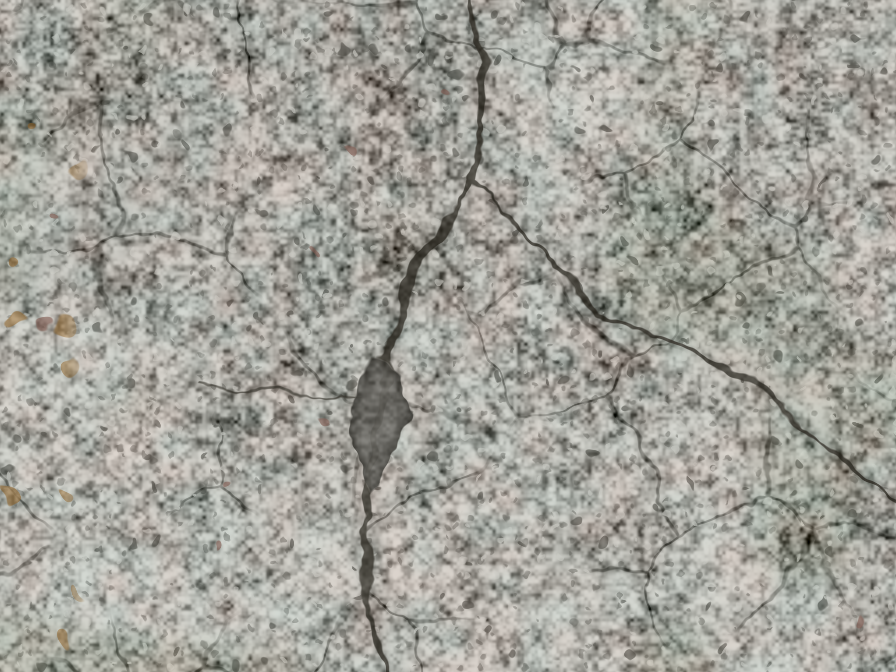
A WebGL 2 fragment shader for this texture:

```glsl
#version 300 es
precision highp float;
// Weathered concrete: layered value noise gives a grainy grey surface with
// scattered pits, pebbles and flakes. Warped segments form a forked crack with
// a chipped hollow, and masked Voronoi borders form faint hairline cracks.
uniform vec2 u_resolution;
out vec4 fragColor;

float hash(vec2 p) {
    return fract(sin(dot(p, vec2(127.1, 311.7))) * 43758.5453);
}

float noise(vec2 p) {
    vec2 i = floor(p), f = fract(p);
    f = f * f * (3.0 - 2.0 * f);
    return mix(mix(hash(i), hash(i + vec2(1, 0)), f.x),
               mix(hash(i + vec2(0, 1)), hash(i + vec2(1, 1)), f.x), f.y);
}

// Noise centred on zero with roughly unit deviation
float grain(vec2 p, float freq) {
    return (noise(p * freq + freq * 0.37) - 0.5) / 0.215;
}

vec2 wobble(vec2 p) {
    return vec2(noise(p), noise(p + 31.7)) - 0.5;
}

float segment(vec2 p, vec2 a, vec2 b) {
    vec2 ab = b - a;
    return length(p - a - ab * clamp(dot(p - a, ab) / dot(ab, ab), 0.0, 1.0));
}

// Coverage of a line of the given half width
float stroke(float d, float halfWidth) {
    float soft = 1.1 / u_resolution.y;
    return 1.0 - smoothstep(halfWidth - soft, halfWidth + soft, d);
}

// Ragged, randomly turned blobs in a jittered grid
float spots(vec2 p, float freq, float chance, float size, float seed) {
    vec2 q = p * freq + wobble(p * freq * 3.0) * 0.3;
    float soft = 1.1 * freq / u_resolution.y, cover = 0.0;
    for (int y = -1; y <= 1; y++)
    for (int x = -1; x <= 1; x++) {
        vec2 cell = floor(q) + vec2(x, y);
        vec2 r = vec2(hash(cell + seed), hash(cell + seed + 17.3));
        if (hash(cell + seed + 41.7) > chance) continue;
        vec2 d = q - cell - 0.2 - 0.6 * r;
        float turn = 6.28 * fract(r.x * 7.0);
        d = mat2(cos(turn), -sin(turn), sin(turn), cos(turn)) * d;
        d.x *= 1.0 + 0.9 * r.y;
        float radius = size * (0.4 + 0.6 * fract(r.y * 9.0));
        cover = max(cover, 1.0 - smoothstep(radius - soft, radius + soft, length(d)));
    }
    return cover;
}

// Difference of the two nearest Voronoi distances, zero on cell borders
float cellBorder(vec2 p) {
    float near = 9.0, next = 9.0;
    for (int y = -1; y <= 1; y++)
    for (int x = -1; x <= 1; x++) {
        vec2 cell = floor(p) + vec2(x, y);
        float d = length(cell + vec2(hash(cell), hash(cell + 57.3)) - p);
        next = min(next, max(near, d));
        near = min(near, d);
    }
    return next - near;
}

void main() {
    vec2 p = gl_FragCoord.xy / u_resolution.y;
    vec2 right = vec2(u_resolution.x / u_resolution.y, 0.0);
    vec2 w = p + wobble(p * 10.0) * 0.035 + wobble(p * 34.0) * 0.014 + wobble(p * 95.0) * 0.005;

    // Grainy surface, skewed towards light tones
    float z = 0.22 * grain(p, 4.0) + 0.2 * grain(p, 14.0) + 0.42 * grain(p, 52.0)
            + 0.62 * grain(p, 105.0) + 0.5 * grain(p, 190.0);
    float tone = 0.685 + 0.105 * z - 0.018 * z * z;

    // Diagonal stain and patchy grime
    float stain = exp(-18.0 * segment(w, vec2(-0.02, 0.57), vec2(0.52, 0.95)));
    tone -= 0.09 * stain * noise(p * 12.0 + 3.0);
    float grime = smoothstep(0.55, 0.85, noise(p * 5.0 + 21.0));
    tone -= 0.05 * grime;

    // Hairline cracks that fade in and out
    float hair = cellBorder(w * 5.2 + 3.0);
    float visible = smoothstep(0.4, 0.68, noise(p * 6.5 + 9.0));
    tone -= visible * (0.2 * (1.0 - smoothstep(0.008, 0.035, hair)) + 0.05 * exp(-14.0 * hair));

    // Dark pits and pale pebbles
    tone = mix(tone, 0.38 + 0.03 * z, 0.8 * spots(p, 24.0, 0.22, 0.22, 2.0));
    tone = mix(tone, 0.45 + 0.04 * z, 0.65 * spots(p, 58.0, 0.22, 0.36, 5.0));
    tone = mix(tone, 0.77 + 0.02 * z, 0.75 * spots(p, 44.0, 0.2, 0.3, 8.0));

    vec3 color = vec3(tone + 0.005, tone, tone - 0.026);
    color += vec3(0.009, -0.004, -0.005) * grain(p + 5.0, 24.0);
    color += vec3(-0.007, 0.004, -0.012) * grime;

    // Ochre flakes near the left side and rare reddish chips
    float flakes = spots(p, 14.0, 0.3, 0.25, 11.0) * (1.0 - smoothstep(0.08, 0.16, p.x));
    color = mix(color, vec3(0.58, 0.45, 0.27) + 0.04 * z, 0.75 * flakes);
    color = mix(color, vec3(0.5, 0.35, 0.31), 0.6 * spots(p, 20.0, 0.02, 0.22, 14.0));

    // Forked crack with uneven width
    vec2 fork = vec2(0.71, 0.72), chip = vec2(0.555, 0.37), foot = vec2(0.545, 0.24);
    float trunk = min(min(segment(w, vec2(0.71, 1.05), fork), segment(w, fork, vec2(0.565, 0.47))),
                      min(segment(w, vec2(0.565, 0.47), foot), segment(w, foot, vec2(0.57, -0.05))));
    vec2 bend = vec2(0.92, 0.535), knee = vec2(1.14, 0.41);
    float branch = min(min(segment(w, fork, bend), segment(w, bend, knee)),
                       segment(w, knee, right + vec2(0.04, 0.22)));
    float twig = segment(w, chip + vec2(-0.03, 0.045), vec2(0.29, 0.44));
    float uneven = 0.45 + 1.1 * noise(p * 23.0 + 6.0);
    float crack = max(stroke(trunk, 0.0056 * uneven), stroke(branch, 0.0037 * uneven));
    crack = max(crack, 0.75 * stroke(twig, 0.0018 * uneven));
    color *= 1.0 - 0.14 * exp(-110.0 * min(trunk, branch));

    // Chipped hollow with a shaded rim
    vec2 q = abs((w - chip - vec2(0.0, 0.005)) / vec2(0.046, 0.105));
    float hollow = pow(q.x, 1.35) + pow(q.y, 1.35) - 1.0 + 0.12 * (noise(p * 60.0) - 0.5);
    float inside = 1.0 - smoothstep(-0.04, 0.04, hollow);
    float shade = 0.39 + 0.045 * z - 0.11 * smoothstep(-0.35, 0.0, hollow);
    color = mix(color, vec3(shade, shade - 0.005, shade - 0.025), inside * 0.95);
    color = mix(color, vec3(0.25, 0.24, 0.21) + 0.035 * z, crack * (1.0 - 0.75 * inside) * 0.92);

    fragColor = vec4(clamp(color, 0.0, 1.0), 1.0);
}
```
